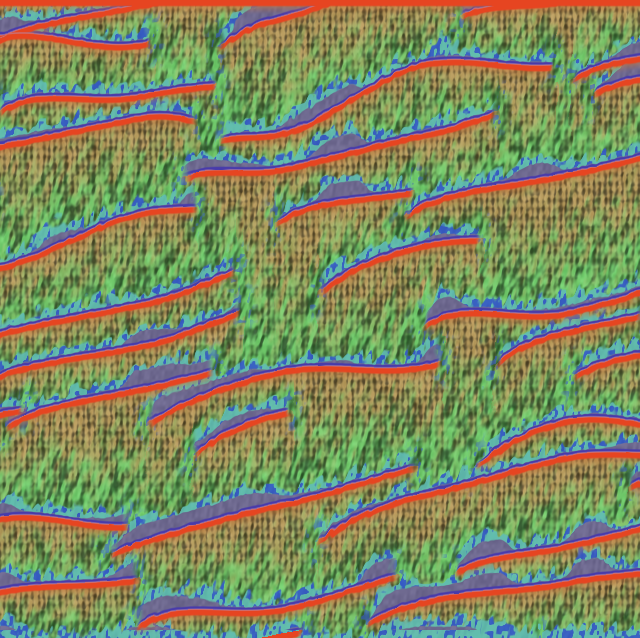
This pattern is drawn by a Shadertoy shader. Its source:

```glsl
// Rippled relief: broken, rising crest lines over a finely woven ground.
// Each pixel finds the closest crest above and below it; those two distances
// choose between red edge, ochre-to-green slope, cyan fringe and slate shadow.

#define ROW_STEP 0.075      // vertical distance of crest rows
#define CELL_WIDTH 0.60     // horizontal room for one crest
#define SLOPE 0.20          // rise of the crests to the right
#define WAVINESS 0.075      // height of the bends in a crest
#define RED_WIDTH 0.0095    // thickness of the red edge
#define FRINGE_HEIGHT 0.024 // reach of the ragged cyan fringe
#define THREAD vec2(0.0088, 0.0135) // period of the weave
#define WEAVE_DEPTH 0.55    // darkness of the weave

const vec3 OCHRE  = vec3(0.72, 0.61, 0.37);
const vec3 GREEN  = vec3(0.45, 0.80, 0.43);
const vec3 ORANGE = vec3(0.78, 0.47, 0.24);
const vec3 RED    = vec3(0.90, 0.27, 0.13);
const vec3 CYAN   = vec3(0.38, 0.74, 0.71);
const vec3 BLUE   = vec3(0.20, 0.34, 0.80);
const vec3 SLATE  = vec3(0.43, 0.41, 0.56);
const vec3 INDIGO = vec3(0.28, 0.23, 0.67);
const vec3 PINK   = vec3(0.74, 0.52, 0.62);

float hash(vec2 p) {
    vec3 q = fract(p.xyx * 0.1031);
    q += dot(q, q.yzx + 33.33);
    return fract((q.x + q.y) * q.z);
}

float noise(vec2 p) {
    vec2 i = floor(p), f = fract(p);
    f = f * f * (3.0 - 2.0 * f);
    return mix(mix(hash(i), hash(i + vec2(1, 0)), f.x),
               mix(hash(i + vec2(0, 1)), hash(i + vec2(1, 1)), f.x), f.y);
}

// 1 below the edge, 0 above it, with a soft step
float below(float edge, float soft, float v) {
    return 1.0 - smoothstep(edge - soft, edge + soft, v);
}

// Upright strokes of noise, leaning to the right
float strokes(vec2 p, float lean, vec2 size) {
    return noise(vec2(p.x - lean * p.y, p.y) / size + 40.0);
}

// Distances to the crests above (x) and below (y), their strengths (z, w);
// ends collects the streaks around the tips of the crests.
vec4 findCrests(vec2 p, out float ends) {
    vec4 near = vec4(max(1.0 - p.y, 0.0), p.y + 0.009, 1.0, 1.0);
    ends = 0.0;
    float baseRow = floor((p.y - SLOPE * p.x) / ROW_STEP);
    for (int j = -5; j <= 5; j++) {
        float row = baseRow + float(j);
        float shift = hash(vec2(row + 60.0, 3.0)) * CELL_WIDTH;
        float bend = WAVINESS * (noise(vec2(p.x * 4.5 + 9.0, row * 0.6 + 50.0)) - 0.5);
        float baseCell = floor((p.x + shift) / CELL_WIDTH);
        for (int i = -1; i <= 1; i++) {
            float cell = baseCell + float(i);
            vec2 id = vec2(cell + 20.0, row + 70.0);
            float left = (cell + 0.3 * hash(id)) * CELL_WIDTH - shift;
            float right = left + CELL_WIDTH * mix(0.25, 0.98, hash(id + 31.7));
            float crest = row * ROW_STEP + SLOPE * p.x + bend
                        + 0.04 * (hash(id + 57.3) - 0.5)
                        - 0.025 * exp(-max(p.x - left, 0.0) / 0.04);
            float d = crest - p.y;
            // Streaks at both tips
            float tip = min(abs(p.x - left), abs(p.x - right)) / 0.014;
            ends = max(ends, exp(-tip * tip) * below(0.035, 0.02, abs(d)));
            if (p.x < left || p.x > right) continue;
            float strength = smoothstep(0.0, 0.015, min(p.x - left, right - p.x));
            if (d >= 0.0 && d < near.x) near.xz = vec2(d, strength);
            if (d < 0.0 && -d < near.y) near.yw = vec2(-d, strength);
        }
    }
    return near;
}

void mainImage(out vec4 fragColor, in vec2 fragCoord) {
    vec2 p = fragCoord / iResolution.y;
    float coarse = strokes(p, 0.25, vec2(0.007, 0.018));
    float fine = strokes(p, 0.15, vec2(0.0045, 0.008));

    float ends;
    vec4 near = findCrests(p + vec2(0.010 * (coarse - 0.5), 0.0), ends);
    float under = near.x, over = near.y;

    // Slope from ochre under a crest to green above the next one
    float fall = under / (under + over + 0.001);
    float greenness = smoothstep(0.05, 0.95, fall + 0.55 * (coarse - 0.5) + 0.5 * ends);
    vec3 color = mix(OCHRE, GREEN, greenness);

    // Woven threads and dark strokes
    vec2 wave = 0.5 + 0.5 * cos(6.2832 * p / THREAD + 3.0 * vec2(coarse, fine));
    float leaning = strokes(p, 0.35, vec2(0.0055, 0.016));
    float dark = mix(0.55 * wave.x + 0.3 * wave.y, leaning, 0.35 + 0.4 * greenness);
    color *= 1.0 - WEAVE_DEPTH * smoothstep(0.25, 0.85, dark);
    color += 0.10 * (fine - 0.5);

    // Ragged fringe with blue specks, then the slate patch above a crest
    float patchHeight = 0.005 + 0.022 * smoothstep(0.45, 0.85, noise(p * vec2(13.0, 7.0) + 5.0));
    float fringe = below(patchHeight + FRINGE_HEIGHT * coarse, 0.003, over) * near.w;
    float specks = smoothstep(0.52, 0.72, fine);
    color = mix(color, mix(CYAN, BLUE, specks), 0.9 * fringe);
    color = mix(color, BLUE, 0.6 * ends * smoothstep(0.62, 0.8, fine));
    float shadow = below(patchHeight + 0.003 * (fine - 0.5), 0.0015, over) * near.w;
    shadow *= step(0.012, p.y);
    color = mix(color, SLATE + 0.08 * (fine - 0.5), shadow);
    color = mix(color, INDIGO, shadow * below(0.0045, 0.0015, over));

    // Orange glow, red edge and a pale rim on the crest
    color = mix(color, ORANGE, 0.65 * below(0.014, 0.010, under) * near.z);
    color = mix(color, RED, below(RED_WIDTH, 0.002, under) * near.z);
    float rim = below(0.0012, 0.001, min(under, over)) * min(near.z, near.w);
    color = mix(color, PINK, 0.6 * rim * step(p.y, 0.99) * step(0.012, p.y));

    fragColor = vec4(clamp(color, 0.0, 1.0), 1.0);
}
```
